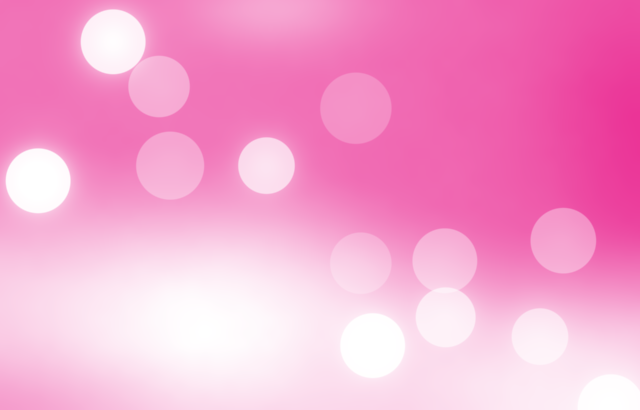
Give the GLSL for this background, as a Shadertoy shader.

```glsl
// Soft pink backdrop with white misty glows and translucent bokeh discs.

const vec3 DEEP_PINK = vec3(0.92, 0.20, 0.59);
const vec3 WHITE = vec3(1.0);

// Each disc: centre x, centre y, radius, opacity (in canvas heights)
const int SOFT_COUNT = 6;
const vec4 SOFT_DISCS[SOFT_COUNT] = vec4[](
    vec4(0.388, 0.789, 0.075, 0.40),
    vec4(0.415, 0.596, 0.083, 0.36),
    vec4(0.868, 0.736, 0.087, 0.24),
    vec4(0.880, 0.358, 0.075, 0.27),
    vec4(1.085, 0.364, 0.079, 0.41),
    vec4(1.374, 0.413, 0.080, 0.40));

const int BRIGHT_COUNT = 7;
const vec4 BRIGHT_DISCS[BRIGHT_COUNT] = vec4[](
    vec4(0.276, 0.898, 0.079, 0.92),
    vec4(0.093, 0.559, 0.079, 0.99),
    vec4(0.650, 0.596, 0.069, 0.74),
    vec4(1.087, 0.226, 0.073, 0.72),
    vec4(0.909, 0.157, 0.079, 1.00),
    vec4(1.317, 0.179, 0.069, 0.64),
    vec4(1.490, 0.006, 0.081, 0.94));

float hash(vec2 cell) {
    return fract(sin(dot(cell, vec2(127.1, 311.7))) * 43758.5);
}

float valueNoise(vec2 p) {
    vec2 cell = floor(p);
    vec2 f = fract(p);
    f = f * f * (3.0 - 2.0 * f);
    float low = mix(hash(cell), hash(cell + vec2(1, 0)), f.x);
    float high = mix(hash(cell + vec2(0, 1)), hash(cell + vec2(1, 1)), f.x);
    return mix(low, high, f.y);
}

// Elliptical gaussian spot
float spot(vec2 p, vec2 centre, vec2 spread) {
    vec2 q = (p - centre) / spread;
    return exp(-0.5 * dot(q, q));
}

// Lightness of the blurred backdrop: 0 is deep pink, 1 is white
float backdrop(vec2 p) {
    float light = mix(0.31, 0.25, smoothstep(0.5, 1.2, p.x));
    light = mix(light, 0.01, spot(p, vec2(1.58, 0.68), vec2(0.19, 0.27)));
    light += 0.26 * spot(p, vec2(0.68, 0.98), vec2(0.16, 0.07));

    // Pale veil rising from below, lower on the right
    float drop = 0.18 * smoothstep(0.55, 1.25, p.x);
    float veil = 1.0 - smoothstep(0.26, 0.66, p.y + drop);
    light = mix(light, 0.74, veil);

    // Bright pools and the dim lower left corner
    light = mix(light, 1.0, spot(p, vec2(0.50, 0.20), vec2(0.26, 0.15)));
    light = mix(light, 0.90, spot(p, vec2(1.34, 0.01), vec2(0.24, 0.13)));
    light -= 0.23 * spot(p, vec2(0.0), vec2(0.25, 0.09));

    float grain = valueNoise(p * vec2(9.0, 14.0)) + 0.5 * valueNoise(p * 32.0);
    return light + 0.02 * (grain - 0.75);
}

// Lays a translucent disc with an outer halo over the lightness
float addDisc(float light, vec2 p, vec4 disc, float halo, float blur) {
    float dist = length(p - disc.xy);
    float edge = dist - disc.z;
    float inside = 1.0 - smoothstep(-blur, blur, edge);
    float core = 1.0 - smoothstep(0.0, disc.z, dist);
    float fill = min(disc.w * (0.97 + 0.10 * core), 1.0);
    float glow = halo * disc.w * disc.w * exp(-max(edge, 0.0) / 0.028);
    return mix(light, 1.0, mix(glow, fill, inside));
}

void mainImage(out vec4 fragColor, in vec2 fragCoord) {
    vec2 p = fragCoord / iResolution.y;
    float blur = 1.0 / iResolution.y;
    float light = backdrop(p);

    for (int i = 0; i < SOFT_COUNT; i++)
        light = addDisc(light, p, SOFT_DISCS[i], 0.15, blur);
    for (int i = 0; i < BRIGHT_COUNT; i++)
        light = addDisc(light, p, BRIGHT_DISCS[i], 0.42, blur);

    fragColor = vec4(mix(DEEP_PINK, WHITE, clamp(light, 0.0, 1.0)), 1.0);
}
```
